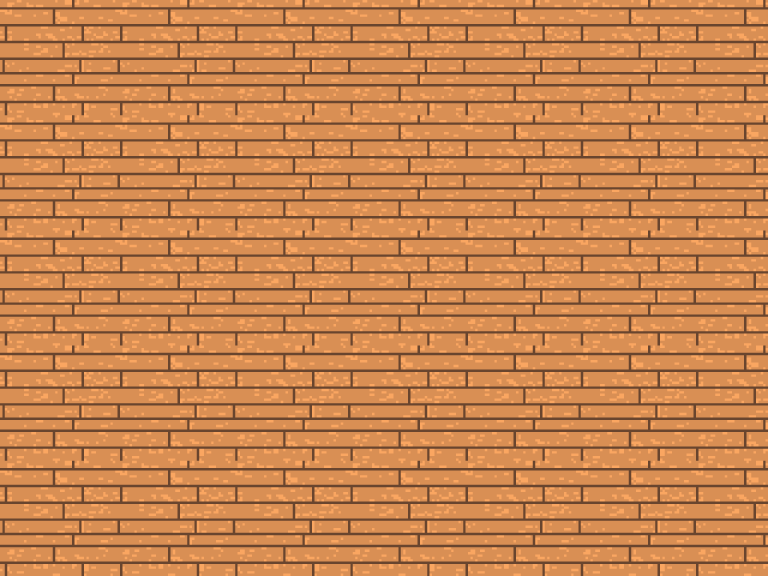
Give the GLSL for this texture, as a WebGL 2 fragment shader.

```glsl
#version 300 es
precision highp float;
// Wooden planks as a repeating tile of 48 x 48 square cells, five tiles high.
// Seven seams split each tile into courses, every course has its own joints,
// and hashed dashes of light grain lie on the wood. Cells are box filtered.

uniform vec2 u_resolution;
out vec4 fragColor;

const float TILES_DOWN = 5.0;
const float CELLS = 48.0;
const int SAMPLES = 4;

const vec3 WOOD  = vec3(0.85, 0.56, 0.33);
const vec3 GRAIN = vec3(0.98, 0.65, 0.38);
const vec3 SEAM  = vec3(0.41, 0.27, 0.18);

// Seam rows counted from the top of a tile, and the joint columns per course
const float SEAM_ROWS[7] = float[7](3.0, 10.0, 17.0, 24.0, 30.0, 35.0, 42.0);
const vec2 JOINTS[8] = vec2[8](
    vec2(30.0), vec2(22.0), vec2(2.0, 34.0), vec2(26.0),
    vec2(1.0, 33.0), vec2(30.0), vec2(22.0), vec2(2.0, 34.0));

float hash(vec2 p) {
    return fract(sin(dot(p, vec2(127.1, 311.7))) * 43758.5453);
}

// Short horizontal dash, one to three cells long, in some slots of a row
bool grainDash(vec2 cell, float slotWidth, float density) {
    float shift = floor(hash(vec2(cell.y, 7.0)) * slotWidth);
    float x = mod(cell.x + shift, CELLS);
    vec2 slot = vec2(floor(x / slotWidth), cell.y);
    float dashLength = 1.0 + floor(hash(slot + 19.0) * 3.0);
    return hash(slot + 3.0) < density && mod(x, slotWidth) < dashLength;
}

// Colour of one cell of the tile
vec3 plankCell(vec2 cell) {
    int course = 0;
    for (int i = 0; i < 7; i++) {
        if (cell.y == SEAM_ROWS[i]) return SEAM;
        if (cell.y > SEAM_ROWS[i]) course++;
    }
    // Distance to the right of the nearest joint
    vec2 offset = mod(cell.x - JOINTS[course], CELLS);
    float fromJoint = min(offset.x, offset.y);
    if (fromJoint < 0.5) return SEAM;

    // Grain gathers at the left end of each plank
    bool endWear = fromJoint < 2.5 && hash(cell + 41.0) < 0.4;
    return endWear || grainDash(cell, 4.0, 0.27) ? GRAIN : WOOD;
}

void main() {
    vec3 color = vec3(0.0);
    for (int j = 0; j < SAMPLES; j++) {
        for (int i = 0; i < SAMPLES; i++) {
            vec2 jitter = (vec2(i, j) + 0.5) / float(SAMPLES) - 0.5;
            vec2 p = (gl_FragCoord.xy + jitter) / u_resolution.y;
            p.y = 1.0 - p.y;
            color += plankCell(floor(fract(p * TILES_DOWN) * CELLS));
        }
    }
    fragColor = vec4(color / float(SAMPLES * SAMPLES), 1.0);
}
```
